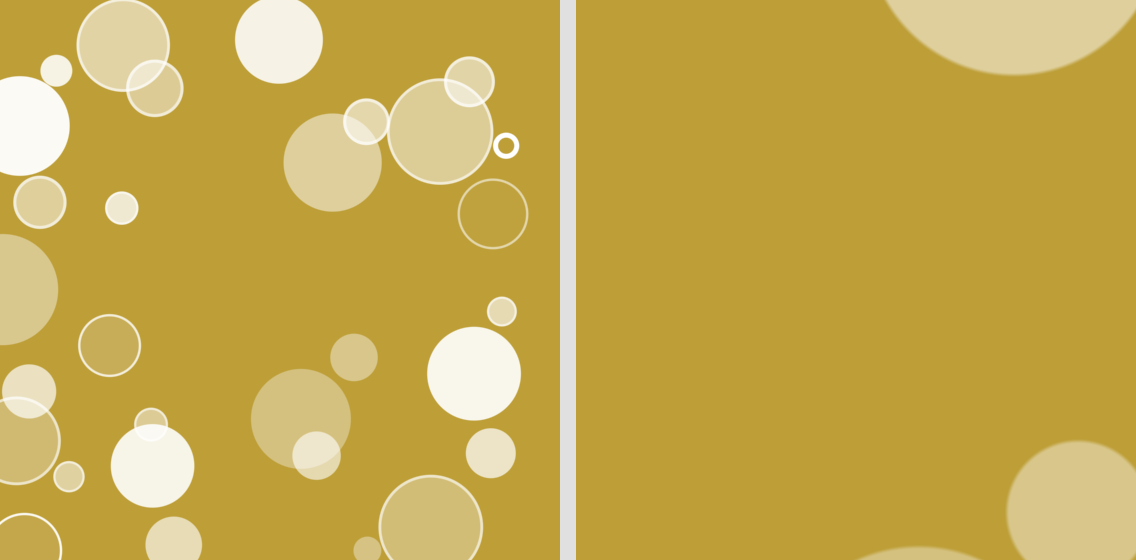
Left, the full canvas; right, a detail of the centre.
This background is drawn by a Shadertoy shader. Its source:

```glsl
// Translucent white discs and rings scattered over a flat ochre ground.
// Families of discs share a size; a low-discrepancy sequence places them,
// layered sines add jitter, and a push keeps the middle sparse.

const vec3 GROUND = vec3(0.741, 0.620, 0.216);
const vec3 LIGHT = vec3(1.0);

const vec2 SEQUENCE_START = vec2(0.05, 0.20);
const vec2 SEQUENCE_STEP = vec2(0.7548777, 0.5698403);
const float JITTER = 0.02;
const float LEFT_BIAS = 1.25;
const vec2 CLEARING = vec2(0.42, 0.56);
const float CLEARING_PUSH = 0.15;
const float CLEARING_FALLOFF = 12.0;

const float SIZE_SPREAD = 0.12;
const float RIM_OPACITY = 0.62;
const float EDGE_SOFTNESS = 0.0016;

// Per family: count, radius, fill opacity, opacity spread
const int FAMILIES = 6;
const vec4 FILL[FAMILIES] = vec4[](
    vec4(7.0, 0.090, 0.44, 0.15),   // large veils
    vec4(4.0, 0.082, 0.90, 0.05),   // large bright discs
    vec4(3.0, 0.063, 0.11, 0.08),   // thin outlines
    vec4(9.0, 0.046, 0.55, 0.18),   // medium discs
    vec4(6.0, 0.028, 0.65, 0.32),   // small discs
    vec4(1.0, 0.025, 0.00, 0.00));  // bold ring

// Per family: share of rimmed discs, rim width
const vec2 RIM[FAMILIES] = vec2[](
    vec2(0.45, 0.0050),
    vec2(0.00, 0.0050),
    vec2(1.00, 0.0042),
    vec2(0.35, 0.0055),
    vec2(0.60, 0.0040),
    vec2(1.00, 0.0090));

// Evenly spread variation in 0..1 for disc n
float vary(float n, float stride) {
    return fract(n * stride);
}

vec2 discCentre(float n) {
    vec2 p = fract(SEQUENCE_START + n * SEQUENCE_STEP);
    p += JITTER * (sin(n * vec2(7.3, 5.1)) + sin(n * vec2(2.9, 11.7) + 1.0));
    p.x = sign(p.x) * pow(abs(p.x), LEFT_BIAS);

    // Move discs outward from the clearing
    vec2 away = p - CLEARING;
    float r = max(length(away), 1e-4);
    return p + away / r * CLEARING_PUSH * exp(-CLEARING_FALLOFF * r * r);
}

// Antialiased coverage of the inside of a signed distance
float inside(float dist, float soft) {
    return 1.0 - smoothstep(-soft, soft, dist);
}

void mainImage(out vec4 fragColor, in vec2 fragCoord) {
    float unit = min(iResolution.x, iResolution.y);
    vec2 uv = fragCoord / unit;
    vec2 canvas = iResolution.xy / unit;
    float soft = max(EDGE_SOFTNESS, 0.75 / unit);

    vec3 colour = GROUND;
    float n = 0.0;
    for (int f = 0; f < FAMILIES; f++) {
        for (int i = 0; i < int(FILL[f].x); i++) {
            float radius = FILL[f].y
                * (1.0 + SIZE_SPREAD * (2.0 * vary(n, 0.7320508) - 1.0));
            float opacity = FILL[f].z
                + FILL[f].w * (2.0 * vary(n, 0.6180340) - 1.0);
            float dist = length(uv - discCentre(n) * canvas) - radius;

            // A rim is the band between the outer and inner edge
            float rimmed = step(vary(n, 0.4142136), RIM[f].x);
            float band = rimmed * (1.0 - inside(dist + RIM[f].y, soft));
            float rimOpacity = mix(opacity, 1.0, RIM_OPACITY);
            if (opacity < 0.25) rimOpacity = mix(0.55, 1.0, vary(n, 0.2360680));
            if (f == FAMILIES - 1) rimOpacity = 1.0;

            float alpha = mix(opacity, rimOpacity, band) * inside(dist, soft);
            colour = mix(colour, LIGHT, alpha);
            n += 1.0;
        }
    }
    fragColor = vec4(colour, 1.0);
}
```
